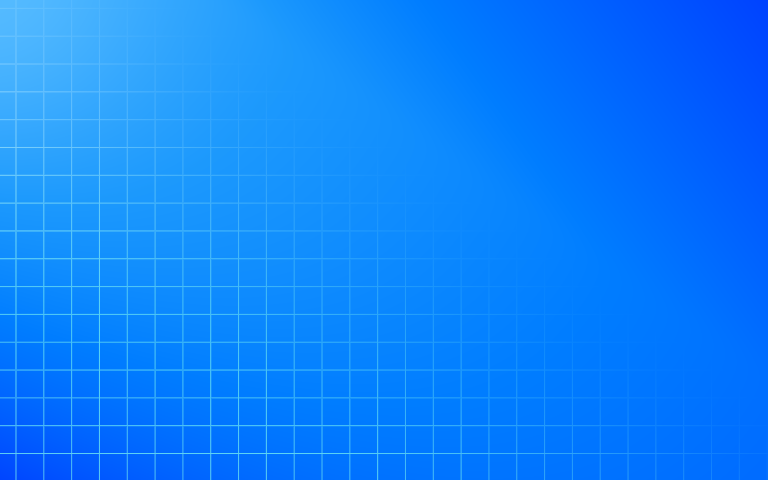
A Shadertoy shader for this background:

```glsl
// Lengths are in canvas heights
const float CELL = 0.05796;
const vec2 GRID_ORIGIN = vec2(0.0333, 0.0552);
const float LINE_WIDTH = 0.0021;
const float LINE_ALPHA = 0.78;
const float LINE_VARIATION = 0.25;
const float GRID_FULL = -0.72;   // distance from ridge where lines are strongest
const float GRID_GONE = -0.02;   // distance from ridge where lines vanish

const vec2 RIDGE_NORMAL = vec2(0.565, 0.825);
const float RIDGE_OFFSET = 1.084;
const float RIDGE_SOFTNESS = 0.025;
const float RIDGE_LEVEL = 0.60;
const float RIDGE_SLOPE = 0.135;
const float UPPER_FALLOFF = 0.37;
const float LOWER_FALLOFF = 0.26;

const vec2 GLOW_CENTER = vec2(0.0, 1.0);
const float GLOW_LEVEL = 0.06;
const float GLOW_TIGHTNESS = 9.0;

const vec3 DEEP  = vec3(0.00, 0.25, 1.00);
const vec3 AZURE = vec3(0.00, 0.49, 1.00);
const vec3 BRIGHT = vec3(0.11, 0.60, 0.99);
const vec3 SKY   = vec3(0.33, 0.73, 1.00);
const vec3 LINE_LOW  = vec3(0.48, 0.96, 0.94);
const vec3 LINE_HIGH = vec3(0.82, 0.96, 1.00);

float hash(vec2 p) {
    return fract(sin(dot(p, vec2(127.1, 311.7))) * 43758.5453);
}

// Signed distance to the diagonal ridge of light, positive to the upper right
float ridgeDistance(vec2 p) {
    return dot(p, RIDGE_NORMAL) - RIDGE_OFFSET;
}

// Light fades along the ridge and away from both of its sides
float lightLevel(vec2 p, float d) {
    float along = dot(p, vec2(RIDGE_NORMAL.y, -RIDGE_NORMAL.x));
    float above = 0.5 * (d + sqrt(d * d + RIDGE_SOFTNESS * RIDGE_SOFTNESS));
    float below = max(-d, 0.0);
    vec2 toGlow = p - GLOW_CENTER;
    float glow = GLOW_LEVEL * exp(-GLOW_TIGHTNESS * dot(toGlow, toGlow));
    return RIDGE_LEVEL - RIDGE_SLOPE * along + glow
         - UPPER_FALLOFF * above - LOWER_FALLOFF * below * below * below;
}

// The green channel of each stop marks its level
vec3 blueRamp(float level) {
    vec3 c = mix(DEEP, AZURE, clamp((level - DEEP.g) / (AZURE.g - DEEP.g), 0.0, 1.0));
    c = mix(c, BRIGHT, clamp((level - AZURE.g) / (BRIGHT.g - AZURE.g), 0.0, 1.0));
    return mix(c, SKY, clamp((level - BRIGHT.g) / (SKY.g - BRIGHT.g), 0.0, 1.0));
}

// Box-filtered coverage of the grid lines, each line with its own strength
float gridLines(vec2 p, float pixel) {
    vec2 cell = (p - GRID_ORIGIN) / CELL;
    vec2 index = floor(cell + 0.5);
    vec2 dist = abs(cell - index) * CELL;
    vec2 cover = clamp(0.5 + (0.5 * LINE_WIDTH - dist) / pixel,
                       0.0, min(1.0, LINE_WIDTH / pixel));
    vec2 wear = vec2(hash(vec2(index.x, 1.0)), hash(vec2(index.y, 2.0)));
    cover *= 1.0 - LINE_VARIATION * wear;
    return max(cover.x, cover.y);
}

void mainImage(out vec4 fragColor, in vec2 fragCoord) {
    float pixel = 1.0 / iResolution.y;
    vec2 p = fragCoord * pixel;
    float d = ridgeDistance(p);

    // Background glow
    vec3 color = blueRamp(lightLevel(p, d));

    // Fading grid
    float fade = 1.0 - smoothstep(GRID_FULL, GRID_GONE, d);
    vec3 lineColor = mix(LINE_LOW, LINE_HIGH, smoothstep(0.3, 0.9, p.y));
    color = mix(color, lineColor, LINE_ALPHA * fade * gridLines(p, pixel));

    fragColor = vec4(color, 1.0);
}
```
